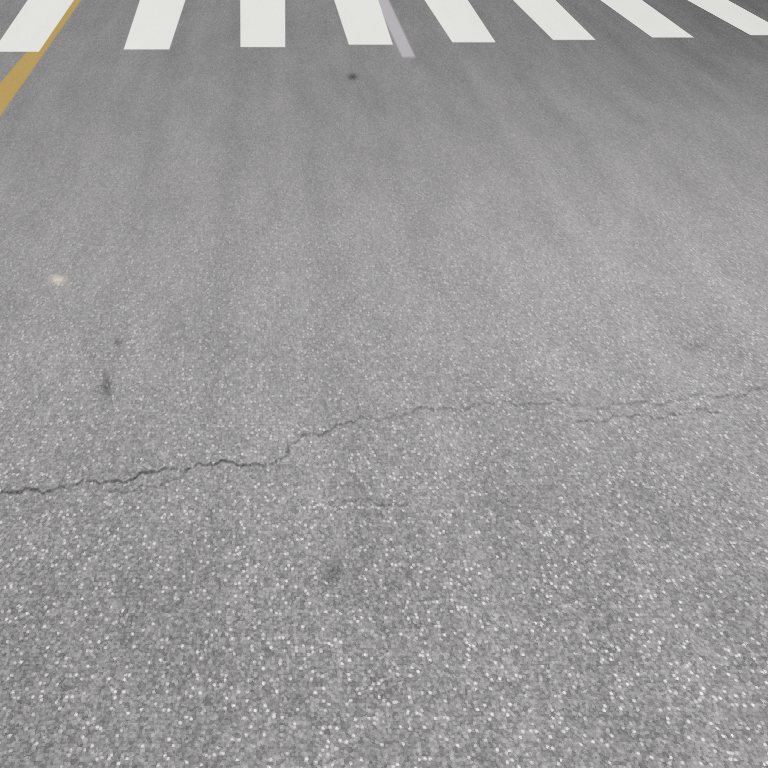
Reproduce this texture procedurally as a Shadertoy shader.

```glsl
// Worn grey asphalt receding to a zebra crossing, with a yellow edge line and fine cracks.

vec2 hash2(vec2 cell) {
    vec3 h = fract(cell.xyx * vec3(0.1031, 0.1030, 0.0973));
    h += dot(h, h.yzx + 33.33);
    return fract((h.xx + h.yz) * h.zy);
}

// Cellular noise: x = distance to the nearest stone, y = its random shade
vec2 stones(vec2 p) {
    vec2 cell = floor(p), nearest = vec2(9.0, 0.0);
    for (int j = -1; j <= 1; j++)
    for (int i = -1; i <= 1; i++) {
        vec2 id = cell + vec2(i, j), seed = hash2(id);
        float d = length(id + 0.15 + 0.7 * seed - p);
        if (d < nearest.x) nearest = vec2(d, hash2(id + 57.0).x);
    }
    return nearest;
}

// Layered, rotated sines for slow stains
float stain(vec2 p) {
    float sum = 0.0, gain = 0.5;
    for (int i = 0; i < 5; i++) {
        sum += gain * sin(p.x + 1.7 * sin(p.y * 0.8)) * sin(p.y + 1.3 * sin(p.x * 0.7));
        p = mat2(1.4, 1.1, -1.1, 1.4) * p + 3.1;
        gain *= 0.7;
    }
    return sum;
}

float segment(vec2 p, vec2 a, vec2 b) {
    vec2 ab = b - a;
    return length(p - a - ab * clamp(dot(p - a, ab) / dot(ab, ab), 0.0, 1.0));
}

float blot(vec2 p, vec2 centre, vec2 radius) {
    vec2 d = (p - centre) / radius;
    return exp(-dot(d, d));
}

// Filled band between two slanted edges
float band(float x, float left, float right, float soft) {
    return smoothstep(-soft, soft, x - left) * smoothstep(-soft, soft, right - x);
}

// Painted bars, with y measured downward from the top
float crossing(vec2 p, float soft) {
    float paint = 0.0;
    for (int i = 0; i < 8; i++) {
        float n = float(i);
        float top = 0.036 + 0.112 * n + 0.0755 * (1.0 - exp(-0.6 * n));
        float foot = -0.010 + 0.1263 * n + 0.1055 * (1.0 - exp(-0.55 * n));
        float end = 0.0675 - 0.0031 * n;
        float left = mix(top, foot, p.y / end);
        float bar = band(p.x, left, left + 0.0605 - 0.001 * n, soft);
        paint = max(paint, bar * smoothstep(-soft, soft, end - p.y));
    }
    return paint;
}

float cracks(vec2 p) {
    vec2 path[11] = vec2[11](vec2(-0.02, 0.647), vec2(0.09, 0.633), vec2(0.17, 0.622),
        vec2(0.25, 0.606), vec2(0.365, 0.602), vec2(0.39, 0.569), vec2(0.47, 0.547),
        vec2(0.55, 0.535), vec2(0.68, 0.523), vec2(0.80, 0.529), vec2(1.02, 0.506));
    p.y += 0.003 * sin(p.x * 71.0) + 0.002 * sin(p.x * 173.0 + 1.0) + 0.001 * sin(p.x * 419.0);
    p.x += 0.003 * sin(p.y * 240.0);
    float main = 9.0;
    for (int i = 0; i < 10; i++) main = min(main, segment(p, path[i], path[i + 1]));
    float fork = min(segment(p, vec2(0.14, 0.639), vec2(0.21, 0.635)),
                     segment(p, vec2(0.21, 0.635), vec2(0.25, 0.606)));
    float side = min(segment(p, vec2(0.75, 0.548), vec2(0.94, 0.535)),
                     segment(p, vec2(0.43, 0.652), vec2(0.53, 0.656)));
    float fade = mix(1.0, 0.45, smoothstep(0.3, 0.5, p.x)) * (0.8 + 0.2 * sin(p.x * 47.0));
    return fade * smoothstep(0.0034, 0.0005, main)
         + 0.45 * smoothstep(0.003, 0.0005, min(fork, side));
}

void mainImage(out vec4 fragColor, in vec2 fragCoord) {
    vec2 p = fragCoord / iResolution.xy;
    p.y = 1.0 - p.y;
    float soft = 0.8 / iResolution.y;

    // Ground coordinates whose grain shrinks with distance
    float depth = p.y + 0.35;
    vec2 ground = vec2((p.x - 0.33) / depth, log(depth));
    float near = smoothstep(0.05, 0.95, p.y);

    // Broad light and shade
    float tone = mix(0.535, 0.622, smoothstep(0.0, 0.38, p.y));
    tone -= 0.035 * smoothstep(0.48, 0.8, p.y);
    tone += 0.035 * (p.x - 0.4) * smoothstep(0.1, 0.4, p.y);
    tone -= 0.13 * blot(p, vec2(1.05, -0.02), vec2(0.33, 0.12));
    tone += 0.02 * blot(p, vec2(0.75, 0.3), vec2(0.25, 0.2));

    // Stains, lengthwise streaks and a dark wheel track
    tone += 0.022 * stain(ground * vec2(23.0, 17.0));
    tone += 0.007 * sin(ground.x * 31.0) + 0.005 * sin(ground.x * 67.0 + 2.0);
    float track = (p.x - 0.28 + 0.295 * (p.y - 0.27)) / 0.022;
    tone -= 0.025 * exp(-track * track) * band(p.y, 0.38, 0.46, 0.15);

    // Stone grain: mixed shades, dark gaps and pale flecks
    vec2 coarse = stones(ground * 225.0), fine = stones(ground * 340.0 + 19.0);
    tone += (coarse.y - 0.5) * mix(0.03, 0.13, near);
    tone += (fine.y - 0.5) * mix(0.03, 0.13, near);
    tone -= (coarse.x - 0.4) * mix(0.02, 0.10, near);
    float fleck = smoothstep(0.86, 0.96, coarse.y) * smoothstep(0.55, 0.2, coarse.x);
    tone += fleck * mix(0.01, 0.17, near);

    // Cracks and scattered dark marks
    tone -= 0.19 * cracks(p);
    tone -= 0.20 * blot(p, vec2(0.459, 0.100), vec2(0.006, 0.004));
    tone -= 0.15 * blot(p, vec2(0.139, 0.502), vec2(0.007, 0.018));
    tone -= 0.12 * blot(p, vec2(0.154, 0.445), vec2(0.005));
    tone -= 0.12 * blot(p, vec2(0.434, 0.745), vec2(0.010, 0.015));
    tone -= 0.08 * blot(p, vec2(0.905, 0.451), vec2(0.012, 0.006));
    tone -= 0.10 * blot(p, vec2(0.664, 0.888), vec2(0.008, 0.006));
    vec3 color = tone * vec3(1.003, 0.994, 1.0);
    color += vec3(0.20, 0.18, 0.11) * blot(p, vec2(0.075, 0.364), vec2(0.010, 0.006));

    // Road paint
    float yellow = band(p.x, 0.091 - 0.84 * p.y, 0.106 - 0.70 * p.y, 2.0 * soft);
    color = mix(color, vec3(0.74, 0.62, 0.36) + 0.3 * (tone - 0.55), 0.9 * yellow);
    float seam = band(p.x, 0.489 + 0.47 * p.y, 0.506 + 0.47 * p.y, 2.0 * soft);
    seam *= smoothstep(0.077, 0.072, p.y);
    color = mix(color, vec3(0.74, 0.73, 0.74), 0.85 * seam);
    color = mix(color, vec3(0.885, 0.885, 0.872) + 0.2 * (tone - 0.53), crossing(p, soft));

    fragColor = vec4(clamp(color, 0.0, 1.0), 1.0);
}
```
